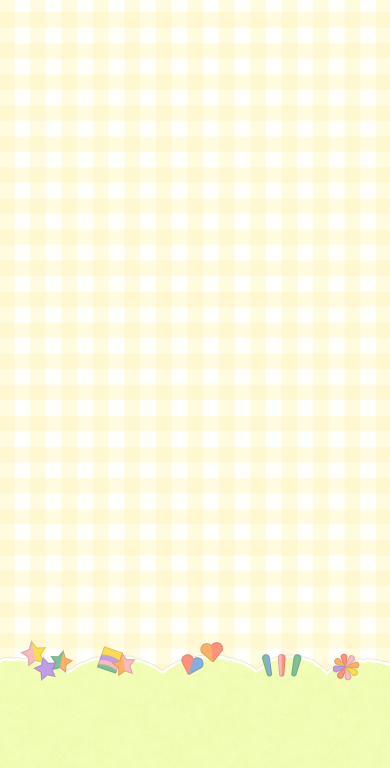
This pattern is drawn by a WebGL 2 fragment shader. Its source:

```glsl
#version 300 es
precision highp float;
// A pale yellow gingham cloth above a scalloped strip of torn green paper,
// with small two-tone paper cutouts along the tear. The cloth uses repeated
// bands; the cutouts are distance functions layered back to front.
uniform vec2 u_resolution;
out vec4 fragColor;

const float HEIGHT = 768.0; // canvas height in design units
const vec3 PINK = vec3(0.97, 0.73, 0.75);
const vec3 CORAL = vec3(1.0, 0.57, 0.49);
const vec3 ORANGE = vec3(0.99, 0.70, 0.40);
const vec3 YELLOW = vec3(0.99, 0.87, 0.30);
const vec3 GREEN = vec3(0.49, 0.75, 0.59);
const vec3 BLUE = vec3(0.53, 0.68, 0.87);
const vec3 PURPLE = vec3(0.75, 0.62, 0.90);

float hash(vec2 p) {
  return fract(sin(dot(p, vec2(127.1, 311.7))) * 43758.5453);
}

float noise(vec2 p) {
  vec2 i = floor(p), f = fract(p);
  f = f * f * (3.0 - 2.0 * f);
  return mix(mix(hash(i), hash(i + vec2(1, 0)), f.x),
             mix(hash(i + vec2(0, 1)), hash(i + vec2(1, 1)), f.x), f.y);
}

// Local coordinates of a shape turned counterclockwise by the angle
vec2 turn(vec2 p, float angle) {
  float c = cos(angle), s = sin(angle);
  return mat2(c, -s, s, c) * p;
}

float cover(float d, float px) {
  return 1.0 - smoothstep(-0.7 * px, 0.7 * px, d);
}

// Capsule whose radius changes from ra to rb
float taper(vec2 p, vec2 a, vec2 b, float ra, float rb) {
  vec2 ab = b - a;
  float h = clamp(dot(p - a, ab) / dot(ab, ab), 0.0, 1.0);
  return length(p - a - ab * h) - mix(ra, rb, h);
}

float star(vec2 p, float r) {
  float sector = 6.28319 / 5.0;
  float a = mod(atan(p.x, p.y) + 0.5 * sector, sector) - 0.5 * sector;
  vec2 q = length(p) * vec2(cos(a), abs(sin(a)));
  vec2 tip = vec2(r, 0.0);
  vec2 edge = 0.52 * r * vec2(cos(0.5 * sector), sin(0.5 * sector)) - tip;
  return dot(q - tip, normalize(vec2(edge.y, -edge.x))) - 0.7;
}

float heart(vec2 p) {
  return taper(vec2(abs(p.x), p.y), vec2(0.0, -8.0), vec2(5.0, 3.0), 2.0, 6.3);
}

// Left and right halves in two colours
vec3 halves(float x, vec3 left, vec3 right, float px) {
  return mix(left, right, smoothstep(-px, px, x));
}

// Cutout with a slightly darker rim
vec3 layer(vec3 base, vec3 ink, float d, float px) {
  vec3 shade = ink * mix(1.0, 0.84, smoothstep(-1.6, 0.0, d));
  return mix(base, shade, cover(d, px));
}

vec3 addStar(vec3 base, vec2 p, float r, float angle, vec3 left, vec3 right, float px) {
  vec2 q = turn(p, angle);
  return layer(base, halves(q.x, left, right, px), star(q, r), px);
}

vec3 addHeart(vec3 base, vec2 p, float angle, vec3 left, vec3 right, float px) {
  vec2 q = turn(p, angle);
  return layer(base, halves(q.x, left, right, px), heart(q), px);
}

vec3 gingham(vec2 p, float px) {
  vec2 period = vec2(31.45, 31.05);
  vec2 d = abs(mod(p - vec2(22.2, 18.5) + 0.5 * period, period) - 0.5 * period);
  vec2 band = smoothstep(vec2(7.9 - px), vec2(7.9 + px), d);
  vec3 tint = mix(vec3(1.0, 1.0, 0.99), vec3(1.0, 0.983, 0.875), max(band.x, band.y));
  return mix(tint, vec3(1.0, 0.967, 0.815), band.x * band.y);
}

// Height of the tear: the highest of five arcs (centre, half width, top)
float tearHeight(float x) {
  vec3 arcs[5] = vec3[5](vec3(14, 54, 110), vec3(115, 47, 113),
    vec3(210, 48, 113), vec3(291, 36, 113), vec3(366, 39, 109));
  float top = 0.0;
  for (int i = 0; i < 5; i++) {
    float t = (x - arcs[i].x) / arcs[i].y;
    top = max(top, mix(arcs[i].z, 97.0, t * t));
  }
  return top + 1.6 * (noise(vec2(x * 0.22, 3.0)) - 0.5);
}

void main() {
  float px = HEIGHT / u_resolution.y;
  vec2 p = gl_FragCoord.xy * px;
  vec3 col = gingham(p, px);

  // Torn paper: faint shadow, white fibre edge, green sheet
  float d = p.y - tearHeight(p.x);
  col = mix(col, vec3(0.84, 0.83, 0.77), 0.65 * cover(d - 0.8, px));
  col = mix(col, vec3(1.0, 1.0, 0.97), cover(d, px));
  float grain = 0.6 * noise(p * 0.6) + 0.4 * noise(p * 0.13) - 0.5;
  vec3 sheet = vec3(0.945, 0.988, 0.705) + grain * vec3(0.025, 0.012, 0.04);
  col = mix(col, sheet, cover(d + 2.2 + 1.5 * noise(p * 0.3), px));

  // Three stars
  col = addStar(col, p - vec2(34, 114), 12.0, 0.2, PINK, YELLOW, px);
  col = addStar(col, p - vec2(61, 106), 10.5, -0.2, GREEN, ORANGE, px);
  col = addStar(col, p - vec2(46, 99), 11.0, 0.25, PURPLE, PURPLE, px);

  // Rainbow patch with curved bands, and its star
  vec2 q = turn(p - vec2(110, 108), -0.33);
  float level = q.y + 0.02 * q.x * q.x;
  vec3 bands = mix(GREEN, PINK, smoothstep(-px, px, level + 6.0));
  bands = mix(bands, PURPLE, smoothstep(-px, px, level + 1.5));
  bands = mix(bands, YELLOW, smoothstep(-px, px, level - 4.0));
  col = layer(col, bands, max(abs(q.x) - 10.0, abs(q.y) - 11.0), px);
  col = addStar(col, p - vec2(124, 103), 11.0, 0.15, ORANGE, PINK, px);

  // Hearts
  col = addHeart(col, p - vec2(191.5, 103), -0.3, CORAL, BLUE, px);
  col = addHeart(col, p - vec2(212, 116), 0.1, ORANGE, CORAL, px);

  // Leaning sticks
  for (int i = -1; i <= 1; i++) {
    float k = float(i);
    q = turn(p - vec2(281.7 + 14.0 * k, 102.0), -0.22 * k);
    vec3 left = i == 0 ? PINK : GREEN;
    vec3 right = i < 0 ? BLUE : (i == 0 ? CORAL : GREEN);
    float stick = taper(q, vec2(0, -8), vec2(0, 8), 2.6, 3.9);
    col = layer(col, halves(q.x, left, right, px), stick, px);
  }

  // Flower of eight petals
  vec3 petals[4] = vec3[4](CORAL, ORANGE, PINK, YELLOW);
  for (int i = 0; i < 8; i++) {
    q = turn(p - vec2(346, 101), float(i) * 0.7854 + 0.2);
    vec3 ink = i == 2 ? PURPLE : petals[(i / 2 + i) % 4];
    col = layer(col, ink, taper(q, vec2(0, 2), vec2(0, 10), 1.4, 3.4), px);
  }
  fragColor = vec4(col, 1.0);
}
```
